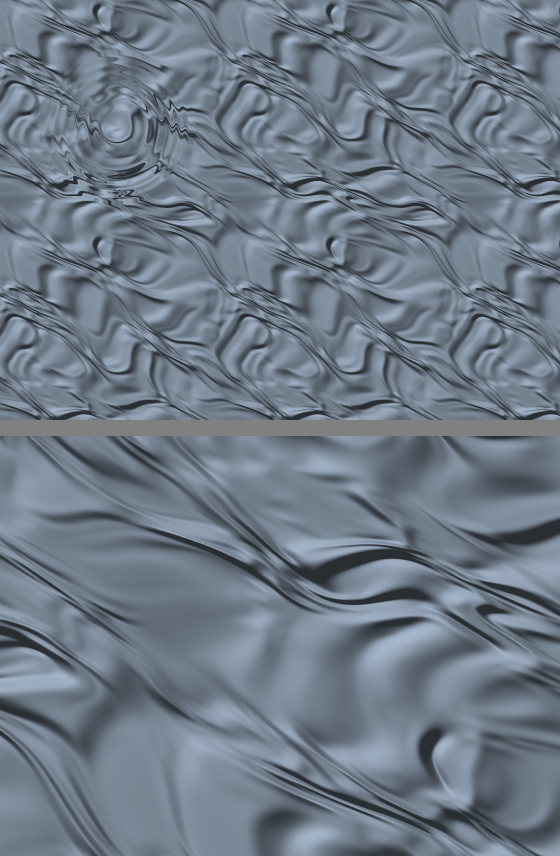
Top, the full canvas; bottom, a detail of the centre.
Reproduce this texture procedurally as a Shadertoy shader.

```glsl
#define TILES_DOWN 1.8
#define FOLD_CELLS 3.0
#define FOLD_WARP 0.75
#define CREASE_ANGLE -0.6
#define RELIEF 0.042
#define RIPPLE_CENTER vec2(0.278, 0.696)
#define RIPPLE_RADIUS 0.2
#define RIPPLE_PUSH 0.014
#define SHADOW_COLOR vec3(0.16, 0.18, 0.20)
#define SHEEN_COLOR vec3(0.66, 0.73, 0.81)
#define LIGHT_DIR normalize(vec3(-0.45, 0.6, 0.55))

const float TAU = 6.2831853;

// Unit gradient at a lattice corner, wrapped to the period
vec2 gradientAt(vec2 cell, float period, float seed) {
    uvec2 c = uvec2(mod(cell, period));
    uint h = c.x * 1973u + c.y * 9277u + uint(seed) * 26699u + 101u;
    h = (h ^ (h >> 15)) * 73939u;
    h = (h ^ (h >> 13)) * 51749u;
    h ^= h >> 16;
    float angle = TAU * float(h & 65535u) / 65536.0;
    return vec2(cos(angle), sin(angle));
}

// Gradient noise that repeats once per unit square
float tileNoise(vec2 p, float period, float seed) {
    p *= period;
    vec2 cell = floor(p), f = p - cell;
    vec2 w = f * f * f * (f * (f * 6.0 - 15.0) + 10.0);
    vec2 e = vec2(1.0, 0.0);
    float a = dot(gradientAt(cell, period, seed), f);
    float b = dot(gradientAt(cell + e.xy, period, seed), f - e.xy);
    float c = dot(gradientAt(cell + e.yx, period, seed), f - e.yx);
    float d = dot(gradientAt(cell + e.xx, period, seed), f - e.xx);
    return mix(mix(a, b, w.x), mix(c, d, w.x), w.y);
}

// A whole-number shear leans the noise down to the right and still tiles
vec2 lean(vec2 p) {
    return vec2(p.x + p.y, p.y);
}

// Cloth height: successive warps squeeze soft bumps into creases
float clothHeight(vec2 p) {
    vec2 along = vec2(cos(CREASE_ANGLE), sin(CREASE_ANGLE));
    vec2 across = vec2(-along.y, along.x);
    float cells = FOLD_CELLS;
    for (int i = 0; i < 3; i++) {
        float seed = float(i) * 2.0;
        vec2 q = lean(p);
        vec2 push = 1.2 * across * tileNoise(q, cells, seed + 1.0)
                  + 0.75 * along * tileNoise(q, cells, seed + 2.0);
        p += FOLD_WARP * push / cells;
        cells *= 2.0;
    }
    return tileNoise(lean(p), 5.0, 11.0) + 0.5 * tileNoise(p, 10.0, 12.0);
}

// Diffuse light on the cloth
float clothLight(vec2 p) {
    vec2 e = vec2(0.0015, 0.0);
    float h = clothHeight(p);
    vec2 slope = vec2(clothHeight(p + e.xy) - h,
                      clothHeight(p + e.yx) - h) / e.x;
    vec3 normal = normalize(vec3(-RELIEF * slope, 1.0));
    return max(dot(normal, LIGHT_DIR), 0.0);
}

vec3 surface(vec2 uv) {
    // A single ripple pushes the cloth in and out along its radius
    vec2 offset = uv - RIPPLE_CENTER;
    float r = length(offset);
    float t = r / RIPPLE_RADIUS;
    float phase = TAU * t * (4.5 + 3.0 * t);
    float fade = 1.0 - smoothstep(0.7, 1.0, t);
    vec2 outward = offset / max(r, 0.0001);
    uv += outward * RIPPLE_PUSH * fade * mix(0.6, 1.0, t) * sin(phase);

    // Repeating cloth, with faint rings of light in the ripple
    float light = clothLight(uv * TILES_DOWN);
    light += 0.09 * fade * (1.0 - 0.6 * t) * sin(phase);
    return mix(SHADOW_COLOR, SHEEN_COLOR, clamp(light, 0.0, 1.1));
}

void mainImage(out vec4 fragColor, in vec2 fragCoord) {
    // Four samples smooth the tight creases and rings
    vec3 color = vec3(0.0);
    for (int i = 0; i < 4; i++) {
        vec2 jitter = vec2(i % 2, i / 2) * 0.5 - 0.25;
        color += surface((fragCoord + jitter) / iResolution.y);
    }
    fragColor = vec4(color / 4.0, 1.0);
}
```
